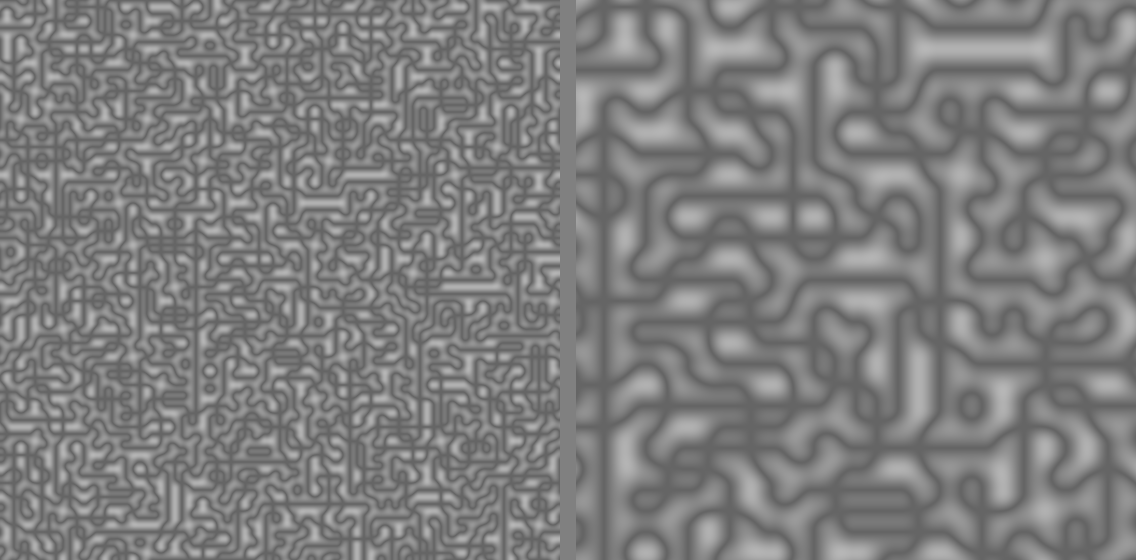
Left, the full canvas; right, a detail of the centre.
Write a Shadertoy shader that draws this pattern.

```glsl
// Grey maze-like relief: folded gradient noise whose slopes point only along the axes.

const float CELLS = 40.0;        // lattice cells across the canvas
const float BASE_GREY = 0.38;    // grey under the dark creases
const float CONTRAST = 0.625;    // brightness gained per unit of noise
const float CREASE_SOFT = 0.025; // rounding of the crease bottoms
const uint SEED = 1973u;

// Integer hash of a lattice point
uint hashPoint(ivec2 p) {
    uint h = uint(p.x) * 0x9E3Du + uint(p.y) * 0x85EBCu + SEED;
    h = (h ^ (h >> 16)) * 0x7FEB352Du;
    h = (h ^ (h >> 15)) * 0x846CA68Bu;
    return h ^ (h >> 16);
}

// One of four unit slopes: right, left, up or down
vec2 axisGradient(ivec2 p) {
    uint h = hashPoint(p);
    float direction = (h & 1u) == 0u ? 1.0 : -1.0;
    return (h & 2u) == 0u ? vec2(direction, 0.0) : vec2(0.0, direction);
}

// Height of the slope plane that belongs to one cell corner
float cornerHeight(ivec2 cell, ivec2 corner, vec2 local) {
    return dot(axisGradient(cell + corner), local - vec2(corner));
}

// Gradient noise with quintic blending
float axisNoise(vec2 p) {
    ivec2 cell = ivec2(floor(p));
    vec2 local = fract(p);
    vec2 blend = local * local * local * (local * (local * 6.0 - 15.0) + 10.0);
    float lower = mix(cornerHeight(cell, ivec2(0, 0), local),
                      cornerHeight(cell, ivec2(1, 0), local), blend.x);
    float upper = mix(cornerHeight(cell, ivec2(0, 1), local),
                      cornerHeight(cell, ivec2(1, 1), local), blend.x);
    return mix(lower, upper, blend.y);
}

void mainImage(out vec4 fragColor, in vec2 fragCoord) {
    vec2 uv = fragCoord / iResolution.y;
    float height = axisNoise(uv * CELLS);

    // Fold at zero with a slightly rounded crease
    float ridge = sqrt(height * height + CREASE_SOFT * CREASE_SOFT);

    fragColor = vec4(vec3(BASE_GREY + CONTRAST * ridge), 1.0);
}
```
